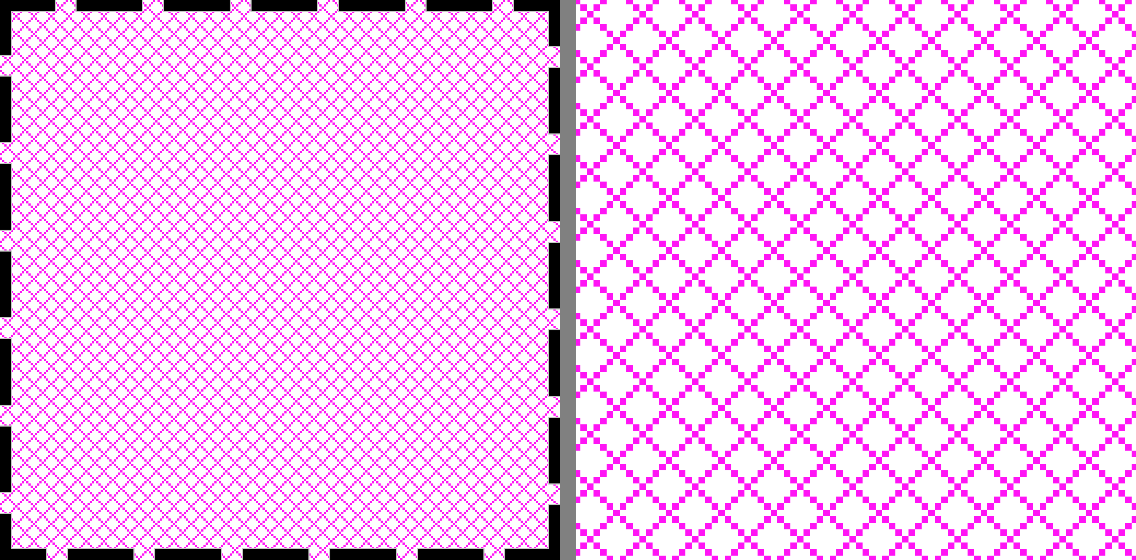
Left, the full canvas; right, a detail of the centre.
This pattern is drawn by a Shadertoy shader. Its source:

```glsl
// Magenta diagonal cross-hatch of stepped lines inside a dashed black frame.

const float GRID = 256.0;         // cells across the canvas
const float HATCH_PERIOD = 8.0;   // cells between parallel hatch lines
const float DASH_PERIOD = 40.0;   // one dash plus one gap
const float GAP_HALF = 5.0;       // half the gap length
const float FRAME_WIDTH = 5.0;
const float FRINGE_WIDTH = 0.5;   // grey rim around each dash
const float GAP_NEAR = 30.0;      // first gap centre, top and left sides
const float GAP_FAR = 26.0;       // first gap centre, bottom and right sides
const float EDGE_SOFTNESS = 0.4;  // blend width in output pixels

const vec3 PAPER = vec3(1.0);
const vec3 MAGENTA = vec3(1.0, 0.08, 0.96);
const vec3 FRINGE = vec3(0.78);
const vec3 INK = vec3(0.0);

// 1 where a cell lies on either diagonal; the diagonals share single cells
float hatchCell(vec2 cell, float period) {
    float rising = mod(cell.x - cell.y, period);
    float falling = mod(cell.x + cell.y + 2.0, period);
    return min(rising, falling) < 0.5 ? 1.0 : 0.0;
}

// Blends the four nearest cells across a narrow edge for smooth steps
float hatch(vec2 p, float period, float edge) {
    vec2 base = floor(p - 0.5);
    vec2 w = clamp((fract(p - 0.5) - 0.5) / edge + 0.5, 0.0, 1.0);
    float low = mix(hatchCell(base, period),
                    hatchCell(base + vec2(1.0, 0.0), period), w.x);
    float high = mix(hatchCell(base + vec2(0.0, 1.0), period),
                     hatchCell(base + vec2(1.0, 1.0), period), w.x);
    return mix(low, high, w.y);
}

// Signed distance to the dashes along one side of the frame
float dashedSide(float along, float depth, float gapCentre) {
    float halfPeriod = 0.5 * DASH_PERIOD;
    float fromGap = abs(mod(along - gapCentre + halfPeriod, DASH_PERIOD) - halfPeriod);
    return max(depth - FRAME_WIDTH, GAP_HALF - fromGap);
}

// Union of the four sides, measured from the upper left corner
float dashedFrame(vec2 p, float size) {
    float top = dashedSide(p.x, p.y, GAP_NEAR);
    float left = dashedSide(p.y, p.x, GAP_NEAR);
    float bottom = dashedSide(p.x, size - p.y, GAP_FAR);
    float right = dashedSide(p.y, size - p.x, GAP_FAR);
    return min(min(top, left), min(bottom, right));
}

// Filled coverage of a signed distance
float fill(float dist, float edge) {
    return clamp(0.5 - dist / edge, 0.0, 1.0);
}

void mainImage(out vec4 fragColor, in vec2 fragCoord) {
    vec2 uv = fragCoord / iResolution.xy;
    vec2 p = vec2(uv.x, 1.0 - uv.y) * GRID;
    float pixel = GRID / min(iResolution.x, iResolution.y);
    float edge = EDGE_SOFTNESS * pixel;

    // Hatch
    vec3 color = mix(PAPER, MAGENTA, hatch(p, HATCH_PERIOD, min(edge, 1.0)));

    // Dashes with a thin grey rim
    float frame = dashedFrame(p, GRID);
    color = mix(color, FRINGE, fill(frame - FRINGE_WIDTH, edge));
    color = mix(color, INK, fill(frame, edge));

    fragColor = vec4(color, 1.0);
}
```
